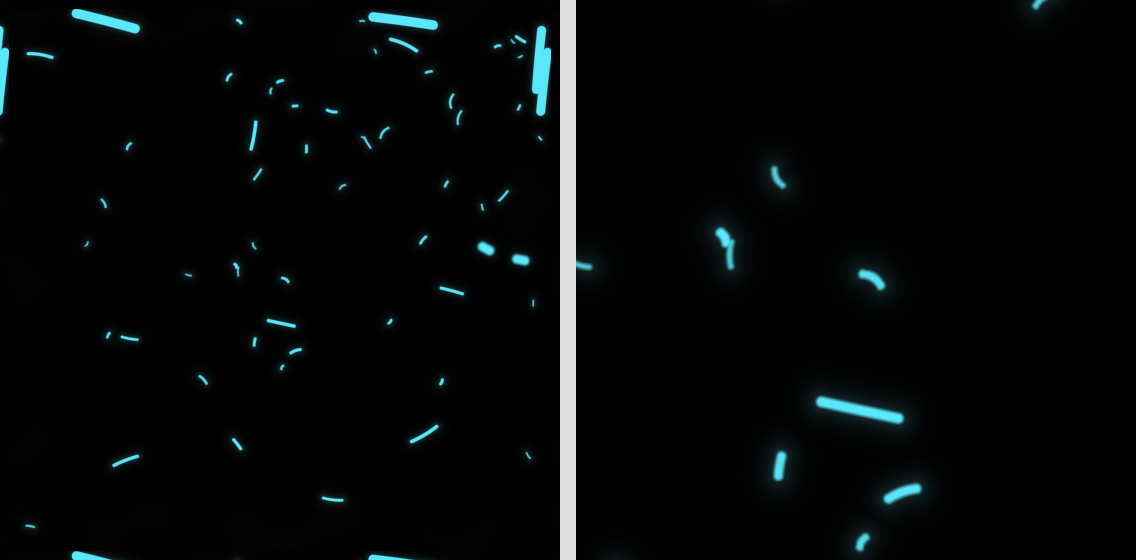
Left, the full canvas; right, a detail of the centre.
This background is drawn by a WebGL 1 fragment shader. Its source:

```glsl
precision highp float;
// Scattered glowing cyan dashes on near-black, with heavy bars at the top and right.
// Each dash is a bent capsule distance field; the sheet is folded into a slightly
// smaller repeating tile, so bars at its border are cut and reappear opposite.

uniform vec2 u_resolution;

vec2 hash2(float n) {
  return fract(sin(vec2(n * 12.99 + 1.7, n * 78.23 + 4.1)) * 43758.5);
}

vec2 latticeGradient(vec2 cell) {
  float angle = 6.2832 * hash2(dot(cell, vec2(1.0, 17.0))).x;
  return vec2(cos(angle), sin(angle));
}

float gradientNoise(vec2 p) {
  vec2 i = floor(p), f = fract(p);
  vec2 u = f * f * f * (f * (f * 6.0 - 15.0) + 10.0);
  vec2 e = vec2(1.0, 0.0);
  float low = mix(dot(latticeGradient(i), f),
                  dot(latticeGradient(i + e), f - e), u.x);
  float high = mix(dot(latticeGradient(i + e.yx), f - e.yx),
                   dot(latticeGradient(i + 1.0), f - 1.0), u.x);
  return mix(low, high, u.y);
}

// Signed distance to a round-ended stroke whose spine is a shallow parabola.
float strokeDistance(vec2 p, vec2 centre, float angle, float halfLength,
                     float radius, float bend) {
  float c = cos(angle), s = sin(angle);
  vec2 d = p - centre;
  d = vec2(c * d.x + s * d.y, c * d.y - s * d.x);
  float along = clamp(d.x, -halfLength, halfLength);
  d.y += bend * along * along / halfLength;
  return length(vec2(d.x - along, d.y)) - radius;
}

// light.x holds the solid ink, light.y the surrounding halo.
void addStroke(inout vec2 light, float d, float softness, float strength) {
  float edge = max(softness, 0.8 / u_resolution.y);
  float ink = strength * (1.0 - smoothstep(-edge, edge, d));
  float halo = 0.2 * strength * exp(-max(d, 0.0) / 0.006);
  light = max(light, vec2(ink, halo));
}

void main() {
  vec2 uv = gl_FragCoord.xy / u_resolution;
  float margin = 0.0156;
  vec2 p = mod(uv - margin, 1.0 - 2.0 * margin) + margin;
  vec2 light = vec2(0.0);

  // Heavy bars: two along the top, two overlapping on the right
  for (int i = 0; i < 2; i++) {
    float k = float(i);
    float top = strokeDistance(p, vec2(0.189 + 0.531 * k, 0.963),
                               -0.253 + 0.118 * k, 0.054, 0.0085, 0.01);
    float side = strokeDistance(p, vec2(0.962 + 0.009 * k, 0.893 - 0.039 * k),
                                1.483 - 0.025 * k, 0.053, 0.008, 0.01);
    addStroke(light, min(top, side), 0.0015, 1.0);

    // Pair of soft blobs
    float blob = strokeDistance(p, vec2(0.868 + 0.062 * k, 0.556 - 0.02 * k),
                                -0.5 + 0.3 * k, 0.007, 0.008, 0.0);
    addStroke(light, blob, 0.004, 1.0);
  }

  // Long strokes, one in each cell of a loose grid
  for (int i = 0; i < 9; i++) {
    float k = float(i);
    vec2 place = hash2(k + 31.0), shape = hash2(k + 67.0);
    vec2 cell = vec2(mod(k, 3.0), floor(k / 3.0));
    float d = strokeDistance(p, (cell + 0.15 + 0.7 * place) / 3.0,
                             3.1416 * shape.x, mix(0.012, 0.031, shape.y),
                             mix(0.0022, 0.0036, shape.y), 0.2 * place.x - 0.1);
    addStroke(light, d, 0.0015, 1.0);
  }

  // Small flecks, denser toward the right and the top
  for (int i = 0; i < 46; i++) {
    float k = float(i);
    vec2 place = hash2(k + 113.0), shape = hash2(k + 211.0), tone = hash2(k + 307.0);
    vec2 centre = 0.02 + 0.95 * pow(place, vec2(0.6, 0.65));
    float d = strokeDistance(p, centre, 3.1416 * shape.x,
                             mix(0.003, 0.012, shape.y * shape.y),
                             mix(0.0014, 0.0029, tone.x), 0.6 * tone.y - 0.3);
    addStroke(light, d, 0.0016, mix(0.8, 1.0, tone.x));
  }

  // Barely visible warm mottling near the border
  float border = smoothstep(0.3, 0.5, max(abs(uv.x - 0.5), abs(uv.y - 0.5)));
  float mottle = smoothstep(0.0, 0.35, gradientNoise(p * 9.0));
  vec3 color = vec3(0.014, 0.011, 0.007) * border * mottle;

  color += vec3(0.42, 0.86, 0.93) * light.y;
  color = mix(color, vec3(0.35, 0.91, 0.98), light.x);
  gl_FragColor = vec4(color, 1.0);
}
```
